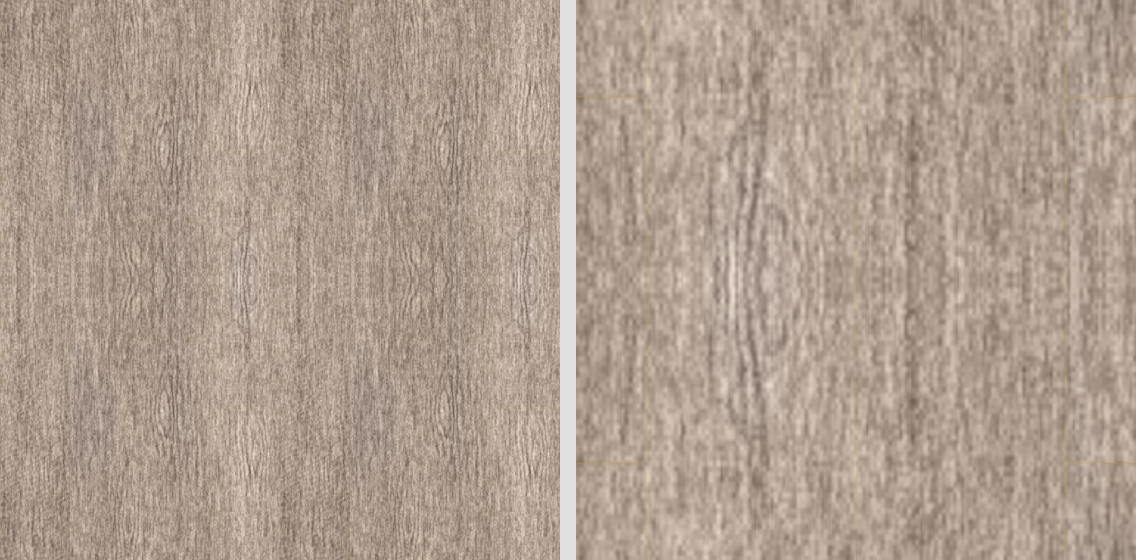
Left, the full canvas; right, a detail of the centre.
A WebGL 1 fragment shader for this texture:

```glsl
precision highp float;
// Greige oak planks: two repeats across, four planks each, mirrored about the mid-height.
// Grain lines are level sets of a ridge along each plank; a bump on the ridge closes them
// into cathedral loops. Wrapping noise adds fibres, pores, broad tone and grey patches.
uniform vec2 u_resolution;

const float TILES = 2.0;
const float PLANKS = 4.0;
const vec3 OAK = vec3(0.682, 0.612, 0.555);
const vec3 GREY_SHIFT = vec3(-0.012, -0.004, 0.012);
const vec3 SEAM = vec3(0.70, 0.62, 0.45);
const float SEAM_HALF = 0.0008;
const float SEAM_OPACITY = 0.55;
const float GRAIN_LINES = 8.5;
const float LOOP_HEIGHT = 2.8;
const vec2 LOOP_SIZE = vec2(0.25, 0.062);
const float FIBRE = 0.050;
const float PORE = 0.078;
const float SPECKLE = 0.068;

// One component per plank; heights are distances from the mirror line.
const vec4 JOINT = vec4(0.38, 0.109, 0.109, 0.23);
const vec4 INNER_X = vec4(0.80, 0.92, 0.35, 0.54);
const vec4 INNER_V = vec4(0.34, 0.05, 0.0, 0.0);
const vec4 INNER_FIGURE = vec4(0.6, 0.6, 0.4, 1.0);
const vec4 INNER_TONE = vec4(-0.012, -0.005, -0.008, 0.012);
const vec4 OUTER_X = vec4(0.50, 0.85, 0.40, 0.65);
const vec4 OUTER_V = vec4(0.47, 0.43, 0.23, 0.31);
const vec4 OUTER_FIGURE = vec4(0.5, 0.8, 1.0, 0.8);
const vec4 OUTER_TONE = vec4(-0.035, 0.005, 0.0, 0.022);

float hash(vec2 p, float seed) {
  return fract(sin(dot(p, vec2(12.99, 78.23)) + seed * 37.7) * 4375.85);
}

// Value noise from -1 to 1 whose cells wrap horizontally after one repeat.
float noise(vec2 p, float period, float seed) {
  vec2 i = floor(p);
  vec2 f = fract(p);
  f = f * f * (3.0 - 2.0 * f);
  float left = mod(i.x, period);
  float right = mod(i.x + 1.0, period);
  float low = mix(hash(vec2(left, i.y), seed), hash(vec2(right, i.y), seed), f.x);
  float high = mix(hash(vec2(left, i.y + 1.0), seed), hash(vec2(right, i.y + 1.0), seed), f.x);
  return 2.0 * mix(low, high, f.y) - 1.0;
}

// Noise with "cells" across a repeat and "rows" up the canvas.
float streak(vec2 p, float cells, float rows, float seed) {
  return noise(p * vec2(cells, rows), cells, seed);
}

void main() {
  vec2 uv = gl_FragCoord.xy / u_resolution;
  float pixel = 1.0 / min(u_resolution.x, u_resolution.y);
  vec2 p = vec2(fract(uv.x * TILES), abs(uv.y - 0.5));

  // Plank lookup
  float across = p.x * PLANKS;
  float column = floor(across);
  float local = across - column;
  vec4 pick = 1.0 - step(0.5, abs(column - vec4(0.0, 1.0, 2.0, 3.0)));
  float joint = dot(JOINT, pick);
  float outer = step(joint, p.y);
  float seed = 1.0 + column + PLANKS * outer;
  vec2 center = vec2(dot(mix(INNER_X, OUTER_X, outer), pick),
                     dot(mix(INNER_V, OUTER_V, outer), pick));
  float figure = dot(mix(INNER_FIGURE, OUTER_FIGURE, outer), pick);

  // Growth lines: a ridge with a pointed bump where the cathedral sits
  vec2 offset = vec2(local, p.y) - center;
  offset.x += 0.10 * streak(p, 6.0, 9.0, seed + 40.0);
  vec2 d = offset / LOOP_SIZE;
  float bump = figure * exp(0.4 - d.x * d.x - sqrt(d.y * d.y + 0.16));
  float ramp = LOOP_HEIGHT * bump - GRAIN_LINES * sqrt(offset.x * offset.x + 0.002);
  ramp += 0.8 * streak(p, 12.0, 5.0, seed) + 0.40 * streak(p, 30.0, 20.0, seed);
  ramp += 0.22 * streak(p, 90.0, 80.0, 2.0);
  float line = pow(0.5 + 0.5 * cos(6.2832 * ramp), 1.6) - 0.42;
  float contrast = 0.050 + 0.085 * smoothstep(0.03, 0.5, bump);
  contrast *= 0.9 + 0.6 * streak(p, 16.0, 9.0, seed + 20.0);
  contrast *= 1.0 - 0.4 * pick.x;

  // Tone, fibres and pores
  float tone = dot(mix(INNER_TONE, OUTER_TONE, outer), pick);
  tone += 0.042 * streak(p, 8.0, 2.5, 11.0) + 0.026 * streak(p, 26.0, 4.0, seed + 30.0);
  tone += FIBRE * streak(p, 128.0, 18.0, 12.0);
  tone += PORE * streak(p, 190.0, 110.0, 13.0);
  tone += SPECKLE * streak(p, 220.0, 320.0, 14.0);
  tone -= 0.06 * smoothstep(0.45, 0.9, streak(p, 150.0, 34.0, 15.0));
  tone -= contrast * line;

  // Slanted ripple on the first plank
  float ripple = sin(6.2832 * (p.y * 105.0 + local * 7.0 + streak(p, 24.0, 16.0, 16.0)));
  tone += 0.024 * pick.x * ripple * (0.6 + 0.4 * streak(p, 12.0, 6.0, 17.0));

  float grey = smoothstep(-0.1, 0.8, streak(p, 8.0, 4.0, 18.0)) * (1.0 - pick.x);
  vec3 color = OAK + tone * vec3(1.0, 1.03, 1.0) + grey * GREY_SHIFT;

  // Thin broken seams
  float side = min(local, 1.0 - local) / (TILES * PLANKS);
  float gap = min(side, abs(p.y - joint));
  float seam = 1.0 - smoothstep(SEAM_HALF - 0.5 * pixel, SEAM_HALF + 0.5 * pixel, gap);
  float wear = smoothstep(-0.7, 0.5, streak(p, 60.0, 90.0, 19.0));
  color = mix(color, SEAM + 0.5 * tone, SEAM_OPACITY * seam * wear);

  gl_FragColor = vec4(clamp(color, 0.0, 1.0), 1.0);
}
```
